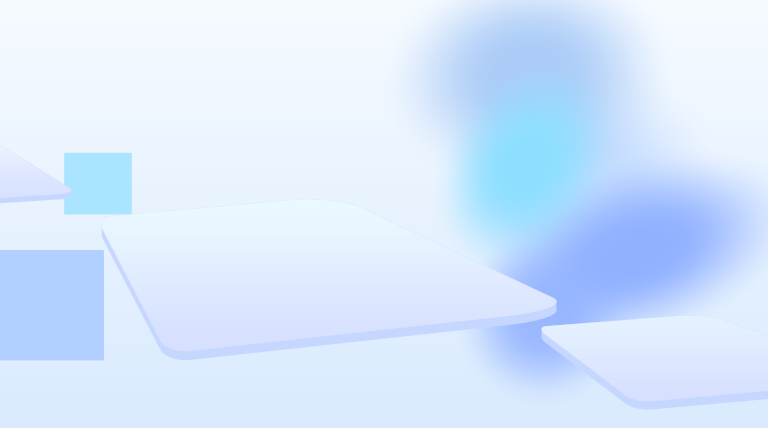
Write a Shadertoy shader that draws this background.

```glsl
const vec3 SKY_TOP = vec3(0.965, 0.982, 1.0);
const vec3 SKY_BOTTOM = vec3(0.850, 0.918, 0.995);
const vec3 HAZE = vec3(0.675, 0.800, 0.968);
const vec3 PALE_BLUE = vec3(0.715, 0.830, 1.0);
const vec3 CYAN = vec3(0.555, 0.875, 1.0);
const vec3 PERIWINKLE = vec3(0.570, 0.695, 1.0);
const vec3 CYAN_TILE = vec3(0.665, 0.895, 1.0);
const vec3 BLUE_TILE = vec3(0.695, 0.810, 1.0);
const vec3 FACE_LIGHT = vec3(0.918, 0.972, 1.0);
const vec3 FACE_DARK = vec3(0.842, 0.880, 1.0);
const vec3 RIM = vec3(0.772, 0.842, 1.0);

// Antialiased coverage of a distance field
float cover(float d) {
    return clamp(0.5 - d / max(fwidth(d), 1e-5), 0.0, 1.0);
}

float roundedBox(vec2 p, vec2 halfSize, float radius) {
    vec2 q = abs(p) - halfSize + radius;
    return length(max(q, 0.0)) + min(max(q.x, q.y), 0.0) - radius;
}

// Soft tilted ellipse, 1 at its heart and 0 at its outer radii
float glow(vec2 p, vec2 centre, vec2 radii, float angle) {
    float c = cos(angle), s = sin(angle);
    vec2 q = mat2(c, -s, s, c) * (p - centre);
    return 1.0 - smoothstep(0.2, 1.0, length(q / radii));
}

// Signed distance to the line a-b, positive on its right
float edgeSide(vec2 p, vec2 a, vec2 b) {
    vec2 e = normalize(b - a);
    return dot(p - a, vec2(e.y, -e.x));
}

// Rounded square seen in perspective, corners given clockwise
float slab(vec2 p, vec2 a, vec2 b, vec2 c, vec2 d, float radius) {
    float left = edgeSide(p, d, a), right = edgeSide(p, b, c);
    float far = edgeSide(p, a, b), near = edgeSide(p, c, d);
    vec2 uv = vec2(left / max(left + right, 0.05), far / max(far + near, 0.05));
    return roundedBox(uv - 0.5, vec2(0.5), radius);
}

// Plate with a lit face and a rim swept downwards
vec3 plate(vec3 base, vec2 p, vec2 a, vec2 b, vec2 c, vec2 d,
           float radius, float thickness, vec3 light) {
    float face = slab(p, a, b, c, d, radius);
    float body = face;
    for (int i = 1; i <= 4; i++) {
        vec2 lift = vec2(0.0, thickness * float(i) / 4.0);
        body = min(body, slab(p + lift, a, b, c, d, radius));
    }
    float low = min(c.y, d.y);
    vec3 faceColor = mix(FACE_DARK, light, smoothstep(low, b.y, p.y));
    base = mix(base, RIM, cover(body));
    return mix(base, faceColor, cover(face));
}

void mainImage(out vec4 fragColor, in vec2 fragCoord) {
    vec2 p = fragCoord / iResolution.y;
    vec3 color = mix(SKY_BOTTOM, SKY_TOP, p.y);

    // Blurred lights
    color = mix(color, PALE_BLUE, 0.75 * glow(p, vec2(1.37, 0.55), vec2(0.34, 0.34), 0.0));
    color = mix(color, HAZE, glow(p, vec2(1.235, 0.825), vec2(0.36, 0.28), 0.1));
    color = mix(color, PERIWINKLE, 0.85 * glow(p, vec2(1.27, 0.25), vec2(0.22, 0.21), 0.0));
    color = mix(color, PERIWINKLE, glow(p, vec2(1.485, 0.410), vec2(0.42, 0.22), 0.33));
    color = mix(color, CYAN, glow(p, vec2(1.23, 0.615), vec2(0.28, 0.21), 1.0));

    // Flat tiles
    float cyanTile = roundedBox(p - vec2(0.229, 0.571), vec2(0.079, 0.072), 0.0);
    float blueTile = roundedBox(p - vec2(0.093, 0.287), vec2(0.150, 0.129), 0.0);
    color = mix(color, CYAN_TILE, cover(cyanTile));
    color = mix(color, BLUE_TILE, cover(blueTile));

    // Floating plates
    color = plate(color, p, vec2(-0.467, 0.724), vec2(-0.140, 0.748),
                  vec2(0.182, 0.549), vec2(-0.327, 0.516), 0.06, 0.012, SKY_TOP);
    color = plate(color, p, vec2(0.225, 0.492), vec2(0.785, 0.542),
                  vec2(1.346, 0.279), vec2(0.390, 0.174), 0.10, 0.021, FACE_LIGHT);
    color = plate(color, p, vec2(1.251, 0.236), vec2(1.650, 0.267),
                  vec2(2.081, 0.112), vec2(1.484, 0.059), 0.10, 0.019,
                  mix(FACE_DARK, FACE_LIGHT, 0.7));

    fragColor = vec4(color, 1.0);
}
```
